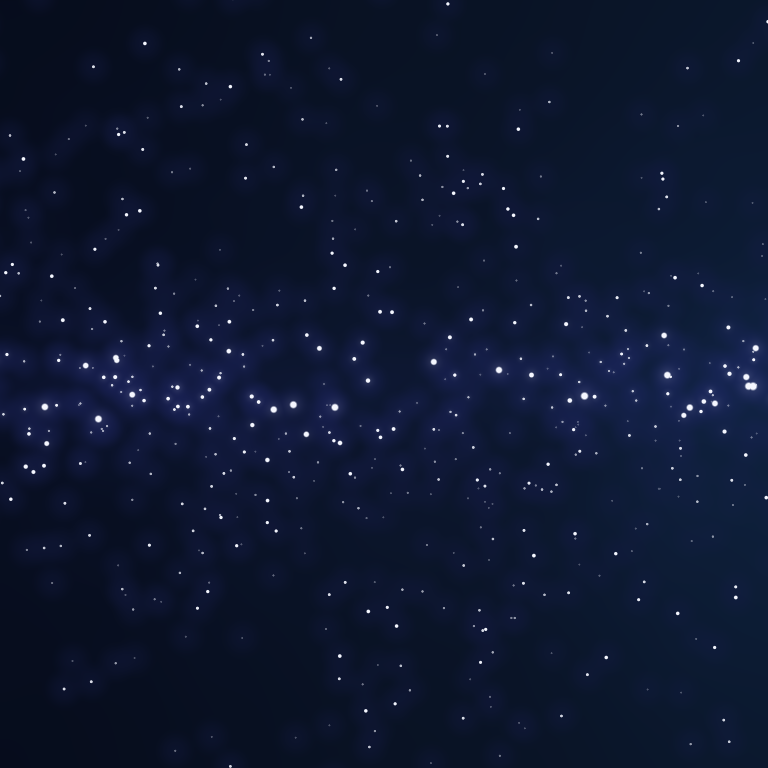
Reproduce this background procedurally as a three.js fragment shader.

```glsl
// Deep navy night sky with a horizontal band of glowing white stars.
varying vec2 vUv;

float hash(vec2 p) {
  return fract(sin(dot(p, vec2(127.1, 311.7))) * 43758.5453);
}

float noise(vec2 p) {
  vec2 i = floor(p);
  vec2 f = fract(p);
  f = f * f * (3.0 - 2.0 * f);
  return mix(mix(hash(i), hash(i + vec2(1.0, 0.0)), f.x),
             mix(hash(i + vec2(0.0, 1.0)), hash(i + 1.0), f.x), f.y);
}

// Signed height above the gently rising centre line of the band.
float bandHeight(vec2 p) {
  return p.y - 0.485 - 0.03 * p.x;
}

float bell(float x, float width) {
  return exp(-x * x / (width * width));
}

// One jittered grid of stars: x is star light, y is halo light.
vec2 starLayer(vec2 uv, float cells, float seed) {
  vec2 light = vec2(0.0);
  vec2 home = floor(uv * cells);
  for (int j = -1; j <= 1; j++) {
    for (int i = -1; i <= 1; i++) {
      vec2 cell = home + vec2(float(i), float(j));
      vec2 key = cell + seed;
      vec2 star = (cell + vec2(hash(key + 3.1), hash(key + 7.7))) / cells;
      float height = bandHeight(star);
      float core = bell(height, 0.07);

      // Stars thin out away from the band and gather in loose clumps.
      float clump = 0.3 + 1.4 * noise(star * 8.0 + 4.0);
      float chance = (0.035 + 0.2 * bell(height, 0.3)) * clump + 0.2 * core;
      float present = step(hash(key + 13.3), chance);

      // Most stars are small and dim; the largest lie in the band.
      float rank = hash(key + 21.9);
      float radius = 0.0013 + 0.0012 * rank * rank + 0.0026 * core * pow(rank, 5.0);
      float brightness = mix(0.28, 1.0, smoothstep(0.2, 0.9, rank + 0.15 * core));
      float d = length(uv - star);
      float disc = 1.0 - smoothstep(radius * 0.6, radius * 1.35, d);
      float halo = 1.0 - smoothstep(0.0, 0.03, d);
      float bloom = exp(-d * d / (radius * radius * 6.0));

      light.x = max(light.x, present * brightness * (disc + 0.1 * bloom * core));
      light.y += present * halo * (0.6 + 0.3 * rank);
    }
  }
  return light;
}

void main() {
  vec2 uv = vUv;
  float height = bandHeight(uv);

  // Base sky, with a teal lift towards the right edge.
  vec3 sky = mix(vec3(0.024, 0.048, 0.110), vec3(0.035, 0.072, 0.140),
                 smoothstep(0.0, 0.6, uv.x));
  float rightGlow = smoothstep(0.55, 1.05, uv.x) * (0.35 + 0.65 * bell(uv.y - 0.4, 0.35));
  sky += vec3(0.014, 0.045, 0.075) * rightGlow;

  // Wide haze and a brighter, uneven core along the band.
  float cloud = noise(uv * 7.0) * 0.6 + noise(uv * 15.0 + 9.0) * 0.4;
  sky += vec3(0.012, 0.017, 0.040) * bell(height, 0.3) * (0.3 + cloud);
  sky += vec3(0.014, 0.015, 0.045) * bell(height, 0.06) * (0.3 + cloud);

  // Four star grids, each cell wider than the star halos.
  vec2 light = vec2(0.0);
  for (int k = 0; k < 4; k++) {
    float layer = float(k);
    vec2 stars = starLayer(uv, 24.0 + 3.0 * layer, 17.0 + 41.0 * layer);
    light = vec2(max(light.x, stars.x), light.y + stars.y);
  }

  // Violet halos saturate where stars crowd together.
  vec3 haloColor = mix(vec3(0.068, 0.095, 0.235), vec3(0.105, 0.135, 0.350),
                       bell(height, 0.09));
  haloColor += vec3(0.0, 0.020, 0.020) * rightGlow;
  vec3 color = mix(sky, max(sky, haloColor), 0.85 * (1.0 - exp(-light.y)));
  color = mix(color, vec3(0.96, 0.97, 1.0), clamp(light.x, 0.0, 1.0));
  gl_FragColor = vec4(color, 1.0);
}
```
